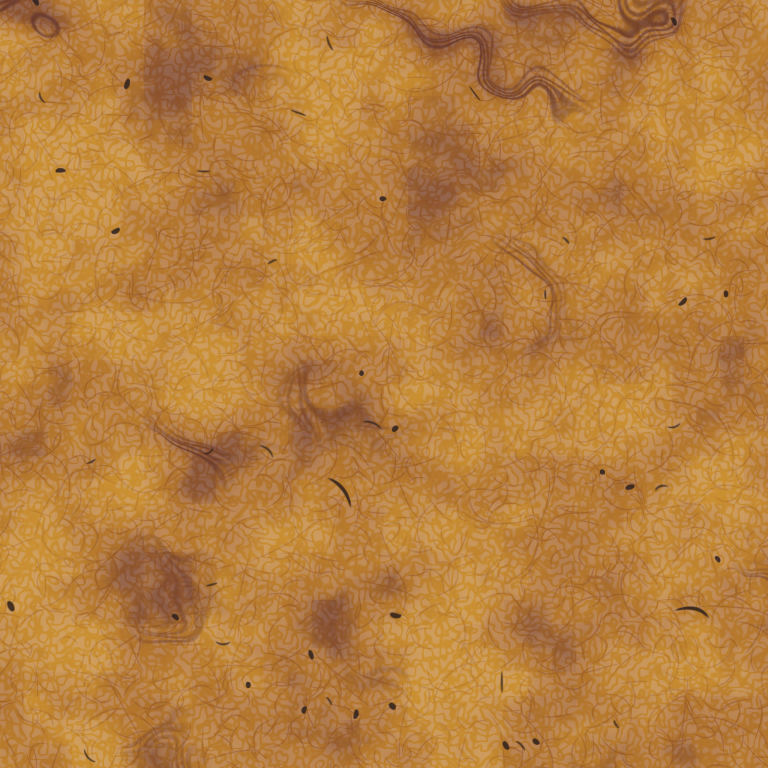
Write a three.js fragment shader that draws this texture.

```glsl
// Amber fibrous handmade paper: mottled clouds, wormy grain, curved fibres, dark bundles and specks.
varying vec2 vUv;

// Each tone has an amber (grain line) and a pale (grain gap) colour
const vec3 AMBER_LIGHT = vec3(0.79, 0.56, 0.19);
const vec3 AMBER_MID = vec3(0.70, 0.46, 0.17);
const vec3 AMBER_DARK = vec3(0.55, 0.33, 0.19);
const vec3 PALE_LIGHT = vec3(0.81, 0.62, 0.37);
const vec3 PALE_MID = vec3(0.73, 0.52, 0.33);
const vec3 PALE_DARK = vec3(0.58, 0.39, 0.30);
const vec3 FIBRE_BROWN = vec3(0.56, 0.31, 0.13);
const vec3 BUNDLE_PLUM = vec3(0.36, 0.18, 0.16);
const vec3 SPECK_BLACK = vec3(0.17, 0.12, 0.11);

const float CLOUD_SCALE = 6.0;
const float CLOUD_CONTRAST = 0.95;
const float CLOUD_LEVEL = 0.60;
const float BLOCKS = 32.0;        // faint square patches across the canvas
const float BLOCK_SHARE = 0.3;
const float GRAIN_SCALE = 95.0;
const float BUNDLE_SCALE = 4.0;
const float LEAN = -0.5;          // main direction of dark slivers
const float ANY_WAY = 6.2832;
const float SOFT = 0.0013;        // edge smoothing in canvas units

vec3 hash3(vec2 p, float seed) {
  vec3 q = fract((p.xyx + seed * 17.3) * vec3(0.1031, 0.1030, 0.0973));
  q += dot(q, q.yxz + 33.33);
  return fract((q.xxy + q.yzz) * q.zyx);
}

float corner(vec2 cell, vec2 offset, vec2 f) {
  return dot(hash3(cell + offset, 0.0).xy * 2.0 - 1.0, f - offset);
}

// Gradient noise, centred on zero
float noise(vec2 p) {
  vec2 i = floor(p), f = fract(p);
  vec2 u = f * f * f * (f * (f * 6.0 - 15.0) + 10.0);
  vec2 x = vec2(1.0, 0.0);
  return mix(mix(corner(i, x.yy, f), corner(i, x.xy, f), u.x),
             mix(corner(i, x.yx, f), corner(i, x.xx, f), u.x), u.y);
}

vec2 turn(vec2 p, float a) {
  float c = cos(a), s = sin(a);
  return vec2(c * p.x + s * p.y, c * p.y - s * p.x);
}

float fbm(vec2 p) {
  float sum = 0.0, gain = 1.0;
  for (int i = 0; i < 5; i++) {
    sum += gain * noise(p);
    p = turn(p * 2.03, 0.6) + 11.7;
    gain *= 0.55;
  }
  return sum;
}

// One bent, tapered stroke per cell; size is half length in cells and half width on the canvas
float fibres(vec2 uv, float cells, vec2 size, float bend, float spread, float chance, float seed) {
  vec2 p = uv * cells, home = floor(p);
  float cover = 0.0;
  for (int y = -1; y <= 1; y++) {
    for (int x = -1; x <= 1; x++) {
      vec2 cell = home + vec2(float(x), float(y));
      vec3 a = hash3(cell, seed), b = hash3(cell, seed + 1.0);
      vec2 q = turn(p - cell - a.xy, LEAN + (a.z - 0.5) * spread);
      float reach = size.x * (0.45 + 0.55 * b.y);
      float s = q.x / reach, k = bend * (b.z - 0.5);
      float d = abs(q.y - reach * k * s * s) / sqrt(1.0 + 4.0 * k * k * s * s) / cells;
      float w = size.y * (1.0 - 0.8 * s * s);
      float stroke = 1.0 - smoothstep(w - SOFT, w + SOFT, d);
      stroke *= 1.0 - smoothstep(0.65, 1.0, abs(s));
      cover = max(cover, stroke * step(b.x, chance));
    }
  }
  return cover;
}

vec3 ramp(vec3 dark, vec3 mid, vec3 light, float t) {
  return mix(mix(dark, mid, smoothstep(0.0, 0.45, t)), light, smoothstep(0.4, 0.95, t));
}

void main() {
  vec2 uv = vUv;
  vec2 warp = vec2(noise(uv * 14.0), noise(uv * 14.0 + 31.0));

  // Clouds, partly broken into faint square patches
  vec2 patchUv = (floor(uv * BLOCKS) + 0.5) / BLOCKS;
  float cloud = mix(fbm(uv * CLOUD_SCALE + 3.0), fbm(patchUv * CLOUD_SCALE + 3.0), BLOCK_SHARE);
  float tone = CLOUD_LEVEL + CLOUD_CONTRAST * cloud;

  // Bundles: neighbouring contour threads inside a few stained zones
  vec2 flow = turn(uv, LEAN) * vec2(0.7, 1.3) * BUNDLE_SCALE + warp * 0.35 + 7.3;
  float field = noise(flow);
  float zone = smoothstep(0.06, 0.34, noise(uv * 4.3 + 19.4));
  float threads = 0.0;
  for (int i = 0; i < 4; i++) {
    float n = float(i);
    float level = field + 0.03 * n + 0.05 * noise(uv * 17.0 + n * 5.1);
    threads = max(threads, (1.0 - 0.15 * n) * (1.0 - smoothstep(0.002, 0.016, abs(level))));
  }
  tone -= 0.45 * zone * (1.0 - smoothstep(0.0, 0.22, abs(field + 0.04)));

  // Wormy grain
  vec2 grainUv = turn(uv * GRAIN_SCALE, 0.7);
  float worm = noise(grainUv + 0.5 * noise(grainUv * 0.6 + 9.0));
  float gap = smoothstep(0.03, 0.24, abs(worm));
  vec3 amber = ramp(AMBER_DARK, AMBER_MID, AMBER_LIGHT, tone);
  vec3 pale = ramp(PALE_DARK, PALE_MID, PALE_LIGHT, tone);
  vec3 color = mix(amber, pale, gap);

  // Fine curved fibres, denser in the darker clouds
  vec2 bentUv = uv + warp * 0.012;
  float fine = 0.0;
  for (int i = 0; i < 4; i++) {
    float n = float(i);
    fine = max(fine, fibres(bentUv, 10.0 + 7.0 * n, vec2(0.8, 0.0008), 1.6, ANY_WAY, 0.75, 3.0 + 4.0 * n));
  }
  color = mix(color, FIBRE_BROWN, fine * mix(0.62, 0.3, smoothstep(0.3, 0.9, tone)));
  color = mix(color, BUNDLE_PLUM, threads * zone * 0.65);

  // Dark slivers, ticks and specks
  float sliver = fibres(bentUv, 6.0, vec2(0.26, 0.0024), 0.7, 1.0, 0.13, 41.0);
  float tick = fibres(bentUv, 9.0, vec2(0.13, 0.0014), 0.9, 2.4, 0.2, 53.0);
  float speck = fibres(bentUv, 10.0, vec2(0.085, 0.0034), 0.5, 3.0, 0.22, 67.0);
  color = mix(color, SPECK_BLACK, max(max(sliver, speck) * 0.85, tick * 0.7));

  gl_FragColor = vec4(color, 1.0);
}
```
